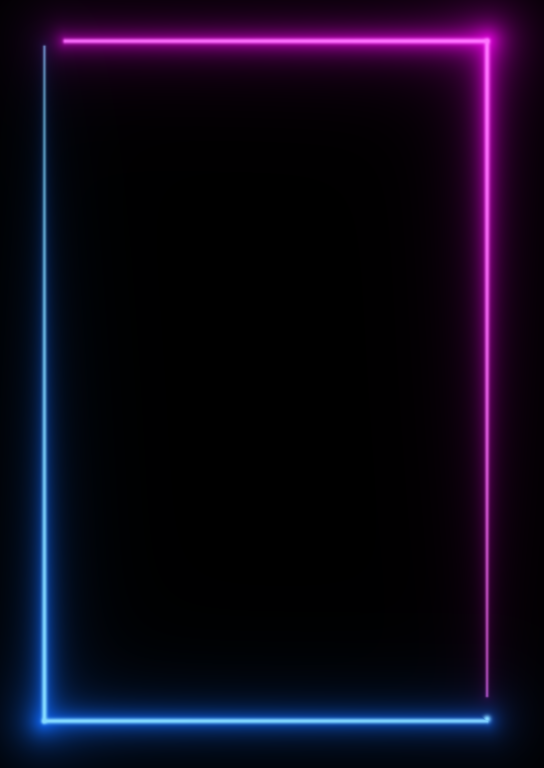
Reproduce this background procedurally as a Shadertoy shader.

```glsl
// Neon frame on black: a magenta pair of tubes (top, right) and a blue pair
// (left, bottom). Each tube is a segment distance turned into a bright core
// plus two exponential halos, fading in width and strength along its length.

#define CORE_WIDTH 0.0036
#define NEAR_REACH 0.012
#define WIDE_REACH 0.036
#define NEAR_GAIN 0.72
#define WIDE_GAIN 0.30
#define MAGENTA_GLOW vec3(0.86, 0.0, 0.84)
#define MAGENTA_CORE vec3(1.0, 0.46, 1.0)
#define BLUE_GLOW vec3(0.05, 0.37, 0.90)
#define BLUE_CORE vec3(0.52, 0.86, 1.0)

const vec2 FRAME_SIZE = vec2(0.707, 1.0);
const vec2 LOW = vec2(0.0577, 0.0612);   // lower left corner
const vec2 HIGH = vec2(0.6330, 0.9465);  // upper right corner

// Returns (halo, core) of a tube from a to b; tail is the strength left at b.
vec2 tube(vec2 p, vec2 a, vec2 b, float tail)
{
    vec2 axis = b - a;
    float along = clamp(dot(p - a, axis) / dot(axis, axis), 0.0, 1.0);
    float dist = length(p - a - axis * along);
    float strength = mix(1.0, tail, along);
    float width = CORE_WIDTH * mix(0.5, 1.0, strength);
    float halo = NEAR_GAIN * exp(-dist / (NEAR_REACH * mix(0.45, 1.0, strength)))
               + WIDE_GAIN * exp(-dist / WIDE_REACH);
    float core = exp(-pow(dist / width, 2.0));
    return vec2(halo * strength, core * mix(0.45, 1.0, strength));
}

// Joins two lights without overexposing the corner they share.
vec2 screenBlend(vec2 a, vec2 b)
{
    return 1.0 - (1.0 - min(a, 1.0)) * (1.0 - min(b, 1.0));
}

vec3 neon(vec2 light, vec3 glowColor, vec3 coreColor)
{
    return mix(glowColor * light.x, coreColor, light.y);
}

void mainImage(out vec4 fragColor, in vec2 fragCoord)
{
    vec2 p = fragCoord / iResolution.xy * FRAME_SIZE;

    // Magenta: top edge and the right edge that thins downward
    vec2 top = tube(p, HIGH, vec2(0.0850, HIGH.y), 0.75);
    vec2 right = tube(p, HIGH, vec2(HIGH.x, 0.0940), 0.16);
    vec3 magenta = neon(screenBlend(top, right), MAGENTA_GLOW, MAGENTA_CORE);

    // Blue: bottom edge and the left edge that thins upward
    vec2 bottom = tube(p, LOW, vec2(HIGH.x, LOW.y), 0.85);
    vec2 left = tube(p, LOW, vec2(LOW.x, 0.9390), 0.14);
    vec2 blueLight = screenBlend(bottom, left);

    // Small rounded bead closing the bottom tube
    float bead = length(p - vec2(HIGH.x, LOW.y + 0.0025));
    blueLight.y = max(blueLight.y, exp(-pow(bead / (CORE_WIDTH * 1.35), 2.0)));
    vec3 blue = neon(blueLight, BLUE_GLOW, BLUE_CORE);

    fragColor = vec4(clamp(magenta + blue, 0.0, 1.0), 1.0);
}
```
